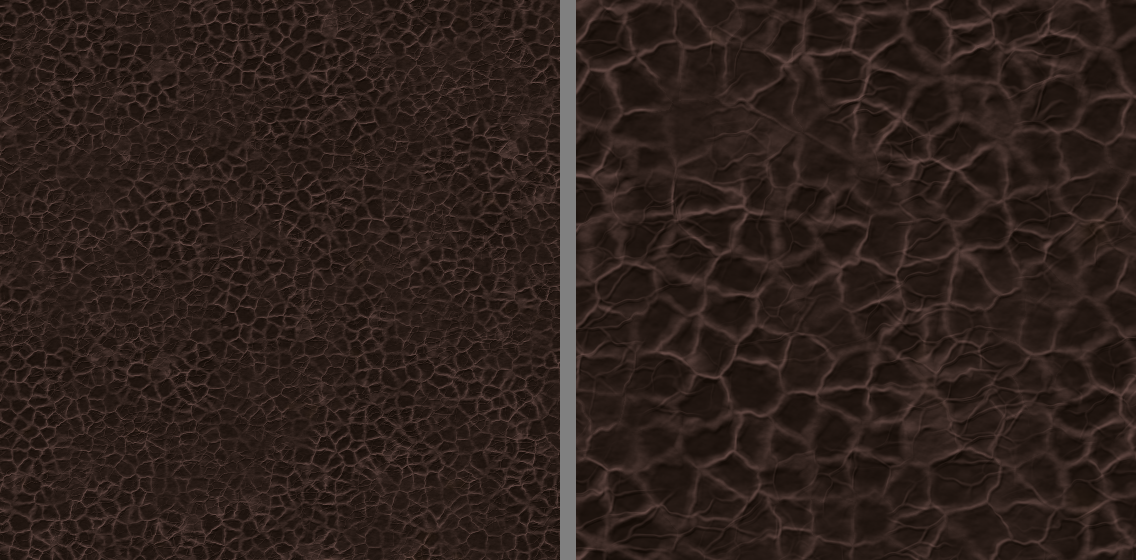
Left, the full canvas; right, a detail of the centre.
Write a Shadertoy shader that draws this texture.

```glsl
float hash(vec2 p) {
    return fract(sin(dot(p, vec2(127.1, 311.7))) * 43758.5453);
}

float noise(vec2 p) {
    vec2 i = floor(p), f = fract(p);
    f = f * f * (3.0 - 2.0 * f);
    return mix(mix(hash(i), hash(i + vec2(1, 0)), f.x),
               mix(hash(i + vec2(0, 1)), hash(i + vec2(1, 1)), f.x), f.y);
}

float fbm(vec2 p) {
    float sum = 0.0, amp = 0.53;
    for (int i = 0; i < 4; i++) {
        sum += amp * noise(p);
        p = mat2(1.6, 1.2, -1.2, 1.6) * p + 7.3;
        amp *= 0.5;
    }
    return sum;
}

// Cellular pattern: x = distance gap to the border, y = random value of the cell
vec2 cells(vec2 p) {
    vec2 base = floor(p);
    float nearest = 9.0, second = 9.0, id = 0.0;
    for (int y = -1; y <= 1; y++) {
        for (int x = -1; x <= 1; x++) {
            vec2 cell = base + vec2(x, y);
            vec2 site = cell + vec2(hash(cell), hash(cell + 41.7));
            float d = length(site - p);
            if (d < nearest) {
                second = nearest;
                nearest = d;
                id = hash(cell + 83.1);
            } else {
                second = min(second, d);
            }
        }
    }
    return vec2(second - nearest, id);
}

// Leather relief: smooth pits, thin creases with rough flanks, wrinkles and grain
float leatherHeight(vec2 p) {
    vec2 warp = vec2(noise(p * 60.0), noise(p * 60.0 + 19.0)) - 0.5;
    vec2 jag = vec2(noise(p * 190.0), noise(p * 190.0 + 31.0)) - 0.5;
    vec2 q = p + 0.006 * warp + 0.0028 * jag;

    // Pebbles: some are clear dark pits, others are rubbed out
    vec2 pebble = cells(q * vec2(38.0, 41.0));
    float fuzzy = smoothstep(0.3, 0.75, noise(p * 17.0 + 3.0)) * mix(0.5, 1.0, pebble.y);
    float crease = 1.0 - smoothstep(0.0, 0.14, pebble.x);
    float flank = 1.0 - smoothstep(0.03, 0.42, pebble.x);
    flank = mix(flank, 0.42, 0.75 * fuzzy);
    float strength = smoothstep(0.15, 0.85, noise(p * 46.0 + 61.0));

    // Thin slanted wrinkles in two directions
    vec2 rising = mat2(0.97, -0.24, 0.24, 0.97) * q;
    float wrinkle = 1.0 - smoothstep(0.0, 0.13, cells(rising * vec2(33.0, 75.0) + 5.0).x);
    wrinkle *= smoothstep(0.3, 0.75, noise(p * 28.0 + 11.0));
    vec2 steep = mat2(0.85, 0.53, -0.53, 0.85) * q;
    float crack = 1.0 - smoothstep(0.0, 0.12, cells(steep * vec2(62.0, 48.0) + 9.0).x);
    crack *= smoothstep(0.4, 0.8, noise(p * 31.0 + 77.0));

    float grain = fbm(p * vec2(115.0, 175.0));
    return 0.27 * crease * strength + 0.17 * flank
         + 0.17 * wrinkle + 0.11 * crack
         + 0.45 * grain * (0.28 + 0.72 * flank);
}

void mainImage(out vec4 fragColor, in vec2 fragCoord) {
    vec2 uv = fragCoord / iResolution.y;

    // Light from above and slightly left
    float height = leatherHeight(uv);
    float relief = height - leatherHeight(uv + vec2(-0.0007, 0.0017));

    // Broad stains and fine dust
    float stain = fbm(uv * 8.0 + 20.0) - 0.5;
    float dust = noise(uv * 300.0) - 0.5;

    float tone = 0.055 + 1.15 * height + 0.85 * relief + 0.1 * stain + 0.07 * dust;
    vec3 darkHide = vec3(0.09, 0.057, 0.038);
    vec3 paleCrease = vec3(0.34, 0.251, 0.231);
    vec3 color = mix(darkHide, paleCrease, clamp(tone, -0.05, 1.2));

    // Faint tan scuffs
    color += vec3(0.015, 0.01, 0.0) * smoothstep(0.72, 0.88, fbm(uv * 22.0 + 50.0));

    fragColor = vec4(color, 1.0);
}
```
